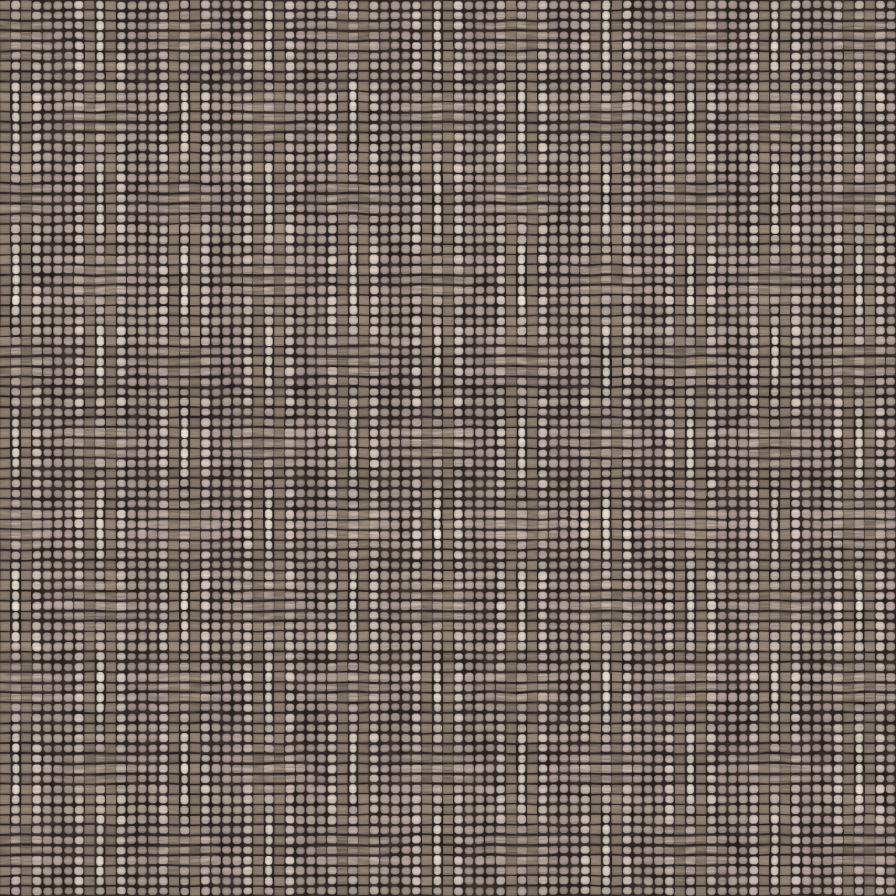
This texture is drawn by a WebGL 1 fragment shader. Its source:

```glsl
precision highp float;

uniform vec2 u_resolution;

const vec2 GRID = vec2(85.0, 88.0);      // beads across and down
const float BLOCK = 8.0;                 // beads per weave block
const vec2 BLOCK_CENTER = vec2(1.0, 4.0);
const vec2 BEAD_HALF = vec2(0.415, 0.390);
const vec2 FLAT_HALF = vec2(0.480, 0.410);
const vec2 ACCENT_HALF = vec2(0.340, 0.445);
const float CORNER = 0.33;
const float WOBBLE = 0.16;
const float CELL_WEAR = 0.12;
const float ROW_WEAR = 0.12;
const float WEFT_STRENGTH = 0.72;
const float EDGE_SOFTNESS = 0.85;

const vec3 GAP = vec3(0.18, 0.15, 0.145);
const vec3 BROWN = vec3(0.50, 0.445, 0.395);
const vec3 OLIVE = vec3(0.57, 0.535, 0.475);
const vec3 ROSE = vec3(0.625, 0.56, 0.54);
const vec3 LIGHT = vec3(0.75, 0.70, 0.66);
const vec3 ACCENT = vec3(0.79, 0.75, 0.70);

float hash(vec2 p) {
  vec3 q = fract(vec3(p.xyx) * 0.1031);
  q += dot(q, q.yzx + 33.33);
  return fract((q.x + q.y) * q.z);
}

float noise(vec2 p) {
  vec2 i = floor(p);
  vec2 f = fract(p);
  f = f * f * (3.0 - 2.0 * f);
  float low = mix(hash(i), hash(i + vec2(1.0, 0.0)), f.x);
  float high = mix(hash(i + vec2(0.0, 1.0)), hash(i + 1.0), f.x);
  return mix(low, high, f.y);
}

float roundedBox(vec2 p, vec2 halfSize, float radius) {
  vec2 q = abs(p) - halfSize + radius;
  return length(max(q, 0.0)) + min(max(q.x, q.y), 0.0) - radius;
}

void main() {
  vec2 uv = gl_FragCoord.xy / u_resolution;
  vec2 grid = uv * GRID;

  // Threads drift slightly from a perfect lattice
  grid.y += WOBBLE * (noise(grid * vec2(0.45, 0.7)) - 0.5);
  grid.x += 0.5 * WOBBLE * (noise(grid * vec2(0.7, 0.35) + 40.0) - 0.5);
  vec2 cell = floor(grid);
  vec2 local = fract(grid) - 0.5;

  // Place in the weave: alternate blocks show warp or weft
  vec2 shifted = cell - BLOCK_CENTER + 0.5 * BLOCK;
  vec2 block = floor(shifted / BLOCK);
  vec2 place = shifted - block * BLOCK - 0.5 * BLOCK;
  float warp = mod(block.x + block.y, 2.0);
  float column = abs(place.x);
  float isAccent = 1.0 - step(0.5, column);
  float isFlat = step(0.5, column) - step(1.5, column);
  float isLight = step(1.5, column) - step(2.5, column);

  // Wear per bead and per row
  float cellRandom = hash(cell + 7.0);
  float rowRandom = hash(vec2(cell.y, 91.0));
  float reach = length(place * vec2(0.9, 1.5)) + 1.2 * (cellRandom - 0.5);
  float weft = WEFT_STRENGTH * (1.0 - warp) * smoothstep(4.8, 1.0, reach);
  float warpAccent = isAccent * warp * smoothstep(4.5, 2.0, abs(place.y));

  // Bead outline
  vec2 halfSize = mix(BEAD_HALF, FLAT_HALF, isFlat);
  halfSize = mix(halfSize, ACCENT_HALF, warpAccent);
  halfSize.x = mix(halfSize.x, 0.53, weft);
  halfSize.y += 0.07 * (rowRandom - 0.5) - 0.05 * weft * cellRandom;
  halfSize += 0.04 * (cellRandom - 0.5);
  float radius = mix(CORNER, 0.14, max(isFlat, weft));
  float edge = roundedBox(local, halfSize, radius);
  vec2 texel = GRID / u_resolution;
  float soft = EDGE_SOFTNESS * max(texel.x, texel.y);
  float cover = 1.0 - smoothstep(-soft, soft, edge);

  // Thread colour: rose inside blocks, olive along their borders
  float border = smoothstep(1.5, 4.0, abs(place.y));
  float drift = noise(cell * 0.13 + 15.0);
  vec3 color = mix(ROSE, OLIVE, clamp(0.6 * border + 0.6 * (drift - 0.5), 0.0, 1.0));
  color = mix(color, LIGHT, isLight * mix(0.65, 0.95, warp));
  color = mix(color, LIGHT, 0.55 * isAccent);
  color = mix(color, BROWN, 0.85 * isFlat);
  color = mix(color, ACCENT, warpAccent);
  color = mix(color, BROWN, 0.55 * weft);

  // Soft relief and uneven fibres
  float dome = 1.0 - smoothstep(-0.28, 0.0, edge);
  float fibre = noise(grid * vec2(0.8, 7.0) + 60.0) - 0.5;
  color *= mix(0.93, 1.04, dome) + 0.03 * local.y;
  color *= 1.0 + CELL_WEAR * (cellRandom - 0.5) + ROW_WEAR * (rowRandom - 0.5);
  color *= 1.0 + fibre * mix(0.12, 0.36, weft);

  // Dark backing, lifted between the upright sides of flat threads
  float lift = 0.45 * max(weft, isFlat) * smoothstep(0.46, 0.38, abs(local.y));
  vec3 backing = GAP * (0.75 + 0.6 * noise(grid * 1.1 + 25.0));
  backing = mix(backing, BROWN * 0.75, lift);
  gl_FragColor = vec4(mix(backing, color, cover), 1.0);
}
```
